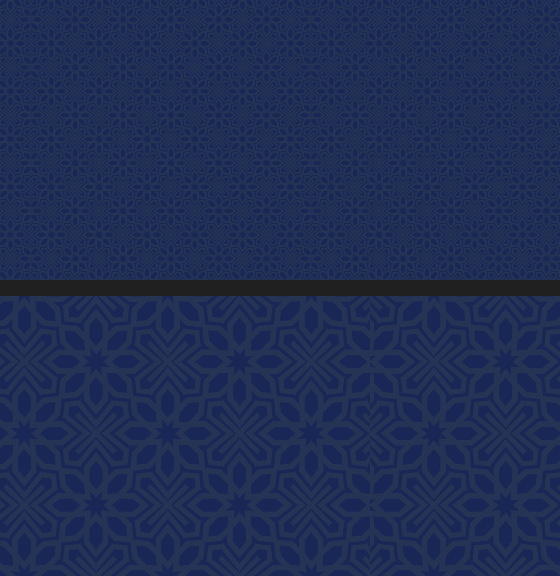
Top, the full canvas; bottom, a detail of the centre.
Reproduce this pattern procedurally as a WebGL 2 fragment shader.

```glsl
#version 300 es
precision highp float;

uniform vec2 u_resolution;
out vec4 fragColor;

// Fold the checkerboard of rosettes into the quadrant around one centre
vec2 foldLattice(vec2 q) {
    vec2 a = abs(mod(q + 1.0, 2.0) - 1.0);
    return a.x + a.y > 1.0 ? 1.0 - a : a;
}

// Signed distance to the nearest of eight pointed hexagonal petals
float petalDistance(vec2 p) {
    float sector = radians(45.0);
    float angle = atan(p.y, p.x);
    angle = abs(angle - sector * floor(angle / sector + 0.5));
    vec2 s = length(p) * vec2(cos(angle), sin(angle));
    float side = s.y - 0.13;
    float innerTip = dot(s - vec2(0.16, 0.0), vec2(-0.655, 0.756));
    float outerTip = dot(s - vec2(0.68, 0.0), vec2(0.63, 0.776));
    return max(side, max(innerTip, outerTip));
}

float stroke(float d, float halfWidth, float pixel) {
    return 1.0 - smoothstep(halfWidth - 0.5 * pixel, halfWidth + 0.5 * pixel, abs(d));
}

void main() {
    // Canvas is 2 by 1; rosette rows lie 0.0854 apart
    float rowStep = 0.0854;
    vec2 p = gl_FragCoord.xy / u_resolution.y;
    float pixel = 1.0 / (u_resolution.y * rowStep);

    // The lattice is cut into panels one canvas height wide, leaving seams
    p.x = fract(p.x - 0.107) + 0.107;
    vec2 q = foldLattice((p - vec2(0.781, 0.5885)) / rowStep);

    // Petal outlines, and the outer band around the gaps between rosettes
    float d = petalDistance(q);
    float lines = stroke(d, 0.039, pixel);
    float band = stroke(d - 0.12, 0.034, pixel) * step(0.5, length(q));
    lines = max(lines, band);

    // Small cross in the middle of each gap
    vec2 w = vec2(max(q.x, q.y), min(q.x, q.y));
    float arm = stroke((1.0 - w.x - w.y) * 0.707, 0.034, pixel);
    lines = max(lines, arm * step(distance(w, vec2(1.0, 0.0)), 0.38));

    vec3 navy = vec3(0.096, 0.154, 0.333);
    vec3 slate = vec3(0.144, 0.205, 0.33);
    fragColor = vec4(mix(navy, slate, lines), 1.0);
}
```
